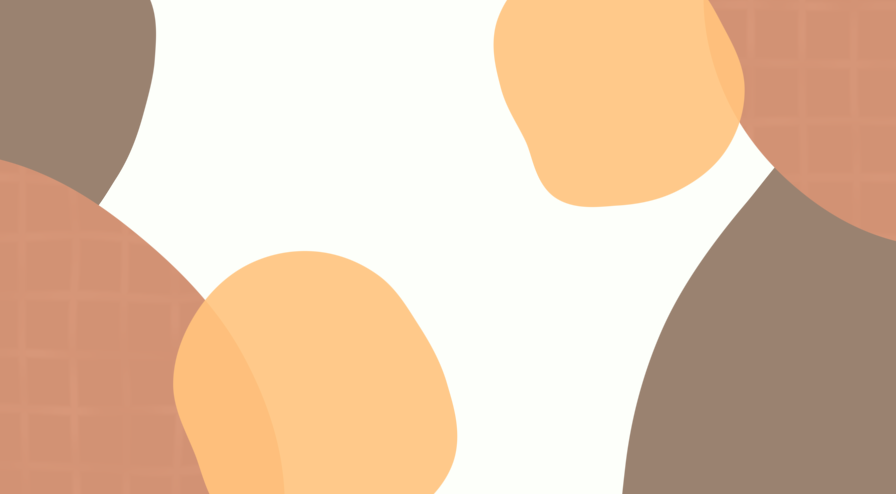
Write a Shadertoy shader that draws this background.

```glsl
const float TAU = 6.2831853;

float hash(vec2 p) {
    return fract(sin(dot(p, vec2(41.3, 289.1))) * 4375.85);
}

float noise(vec2 p) {
    vec2 i = floor(p), f = fract(p);
    f = f * f * (3.0 - 2.0 * f);
    return mix(mix(hash(i), hash(i + vec2(1, 0)), f.x),
               mix(hash(i + vec2(0, 1)), hash(i + vec2(1, 1)), f.x), f.y);
}

// Coverage of a rounded form whose radius is a cyclic spline over the angle
float blob(vec2 p, vec2 center, float radius[12]) {
    vec2 q = p - center;
    float turn = fract(atan(q.y, q.x + 1e-6) / TAU + 1.0) * 12.0;
    int i = int(turn) % 12;
    float t = fract(turn);
    float a = radius[(i + 11) % 12], b = radius[i];
    float c = radius[(i + 1) % 12], d = radius[(i + 2) % 12];
    float r = b + 0.5 * t * (c - a + t * (2.0 * a - 5.0 * b + 4.0 * c - d
            + t * (3.0 * (b - c) + d - a)));
    float soft = 0.9 / iResolution.y;
    return smoothstep(-soft, soft, r - length(q));
}

// Faint woven grid, its lines broken by noise
float weave(vec2 p) {
    vec2 cell = abs(fract(p * vec2(9.5, 8.5) + 0.15 * noise(p * 6.0)) - 0.5);
    vec2 threads = smoothstep(0.12, 0.03, cell);
    return max(threads.x, threads.y) * noise(p * 14.0);
}

void mainImage(out vec4 fragColor, in vec2 fragCoord) {
    vec2 p = fragCoord / iResolution.xy * vec2(1.811, 1.0);
    vec3 brown = vec3(0.605, 0.51, 0.44);
    vec3 terracotta = vec3(0.825, 0.573, 0.455) + 0.022 * weave(p);
    vec3 color = vec3(0.992, 1.0, 0.98);

    // Brown forms, upper left and lower right
    float brownMask = blob(p, vec2(0.094, 0.882), float[12](
        0.219, 0.241, 0.25, 0.25, 0.27, 0.30, 0.33, 0.35, 0.37, 0.377, 0.281, 0.226));
    brownMask = max(brownMask, blob(p, vec2(1.811, 0.057), float[12](
        0.75, 0.75, 0.78, 0.778, 0.611, 0.547, 0.547, 0.613, 0.65, 0.7, 0.7, 0.7)));
    color = mix(color, brown, brownMask);

    // Terracotta forms, lower left and upper right
    float clayMask = blob(p, vec2(0.0), float[12](
        0.575, 0.566, 0.59, 0.677, 0.767, 0.75, 0.7, 0.7, 0.7, 0.7, 0.65, 0.59));
    clayMask = max(clayMask, blob(p, vec2(1.811, 1.0), float[12](
        0.5, 0.5, 0.5, 0.46, 0.43, 0.40, 0.389, 0.396, 0.427, 0.488, 0.554, 0.53)));
    color = mix(color, terracotta, clayMask);

    // Translucent apricot forms, deeper where they cross the terracotta
    float apricotMask = blob(p, vec2(1.25, 0.823), float[12](
        0.255, 0.245, 0.264, 0.259, 0.288, 0.281, 0.238, 0.217, 0.257, 0.239, 0.241, 0.252));
    apricotMask = max(apricotMask, blob(p, vec2(0.637, 0.222), float[12](
        0.267, 0.241, 0.255, 0.269, 0.278, 0.281, 0.287, 0.281, 0.33, 0.318, 0.325, 0.321)));
    vec3 apricot = mix(vec3(1.0, 0.79, 0.54), vec3(0.995, 0.75, 0.485), clayMask);
    color = mix(color, apricot, apricotMask);

    fragColor = vec4(color, 1.0);
}
```
